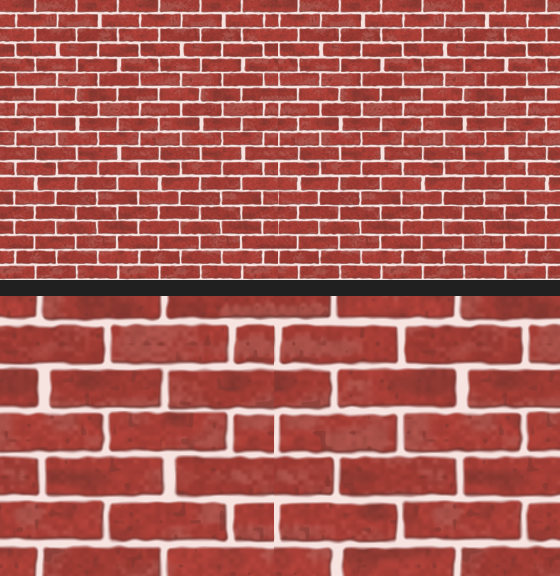
Top: the whole. Bottom: its middle third, enlarged.
This texture is drawn by a Shadertoy shader. Its source:

```glsl
#define ROWS 18.92        // courses over the canvas height
#define TOP_CUT 0.11      // part of the top course that is cut off
#define BRICK_W 0.1476    // brick pitch, in canvas heights
#define TILE_BRICKS 3.0   // bricks before the wall repeats
#define SEAM_X 0.993      // where the second panel begins
#define SEAM_SHIFT 0.0547 // sideways shift of the second panel
#define JOINT 0.0085      // mortar width
#define WOBBLE 0.0032     // raggedness of brick edges

const vec3 BRICK_RED = vec3(0.635, 0.235, 0.205);
const vec3 BRICK_DUSTY = vec3(0.66, 0.33, 0.30);
const vec3 BRICK_DARK = vec3(0.49, 0.21, 0.185);
const vec3 MORTAR_LIGHT = vec3(0.97, 0.89, 0.88);
const vec3 MORTAR_GREY = vec3(0.80, 0.65, 0.64);
const vec3 SHADOW = vec3(0.40, 0.20, 0.18);

float hash(vec2 p) {
    vec3 q = fract(vec3(p.xyx) * 0.1031);
    q += dot(q, q.yzx + 33.33);
    return fract((q.x + q.y) * q.z);
}

float noise(vec2 p) {
    vec2 i = floor(p), f = fract(p);
    f = f * f * (3.0 - 2.0 * f);
    return mix(mix(hash(i), hash(i + vec2(1, 0)), f.x),
               mix(hash(i + vec2(0, 1)), hash(i + vec2(1, 1)), f.x), f.y);
}

float roundBox(vec2 p, vec2 halfSize, float radius) {
    vec2 q = abs(p) - halfSize + radius;
    return length(max(q, 0.0)) + min(max(q.x, q.y), 0.0) - radius;
}

void mainImage(out vec4 fragColor, in vec2 fragCoord) {
    vec2 p = fragCoord / iResolution.y;
    float pixel = 1.0 / iResolution.y;

    // Running bond: alternate courses shift by about half a brick
    float y = (1.0 - p.y) * ROWS + TOP_CUT;
    float row = floor(y);
    float start = mix(0.125, 0.0547, mod(row, 2.0));
    start += (hash(vec2(row, 7.0)) - 0.5) * 0.009;
    float x = (p.x - SEAM_SHIFT * step(SEAM_X, p.x) - start) / BRICK_W;

    // Brick identity, repeating with the tile, and position inside it
    vec2 id = vec2(mod(floor(x), TILE_BRICKS), row);
    vec2 pitch = vec2(BRICK_W, 1.0 / ROWS);
    vec2 local = vec2(fract(x) - 0.5, 0.5 - fract(y)) * pitch;
    vec2 grainPos = local + id * 3.7 + 5.0;

    // Ragged brick outline, with an occasional wide joint on its left
    vec2 halfSize = 0.5 * (pitch - JOINT);
    float gap = 0.007 * step(0.9, hash(id + 21.0));
    halfSize.x -= 0.5 * gap;
    vec2 center = vec2(0.5 * gap, (hash(id + 40.0) - 0.5) * 0.003);
    float ragged = (noise(grainPos * 75.0) - 0.5) * WOBBLE;
    float d = roundBox(local - center, halfSize, 0.004) + ragged;
    float soft = max(pixel, 0.0022);
    float brickMask = 1.0 - smoothstep(-soft, soft, d);

    // Brick face: tone per brick, broad stains, fine grain and pits
    float tone = hash(id + 3.0);
    float stain = noise(grainPos * vec2(22.0, 38.0));
    float grain = noise(grainPos * 160.0);
    vec3 brick = BRICK_RED * (0.94 + 0.12 * tone);
    brick = mix(brick, BRICK_DUSTY, 0.8 * smoothstep(0.55, 0.9, stain + 0.25 * (grain - 0.5)));
    brick = mix(brick, BRICK_DARK, 0.6 * smoothstep(0.62, 0.95, 1.0 - stain + 0.2 * (tone - 0.5)));
    brick *= 0.94 + 0.12 * grain;
    float pits = smoothstep(0.78, 0.92, noise(grainPos * 110.0 + 31.0));
    brick = mix(brick, BRICK_DARK, 0.55 * pits);

    // Shaded lower right edge
    float inner = roundBox(local - center - vec2(-0.0025, 0.003), halfSize, 0.004) + ragged;
    float shade = smoothstep(-0.002, 0.003, inner) * (0.35 + 0.5 * stain);
    brick = mix(brick, SHADOW, shade);

    // Mortar: pale in the middle, dirtier along the bricks
    float dirt = noise(grainPos * 48.0 + 11.0);
    float depth = smoothstep(0.0, 0.5 * JOINT, d);
    vec3 mortar = mix(MORTAR_GREY, MORTAR_LIGHT, clamp(depth + 0.75 - 0.8 * dirt, 0.0, 1.0));

    fragColor = vec4(mix(mortar, brick, brickMask), 1.0);
}
```
